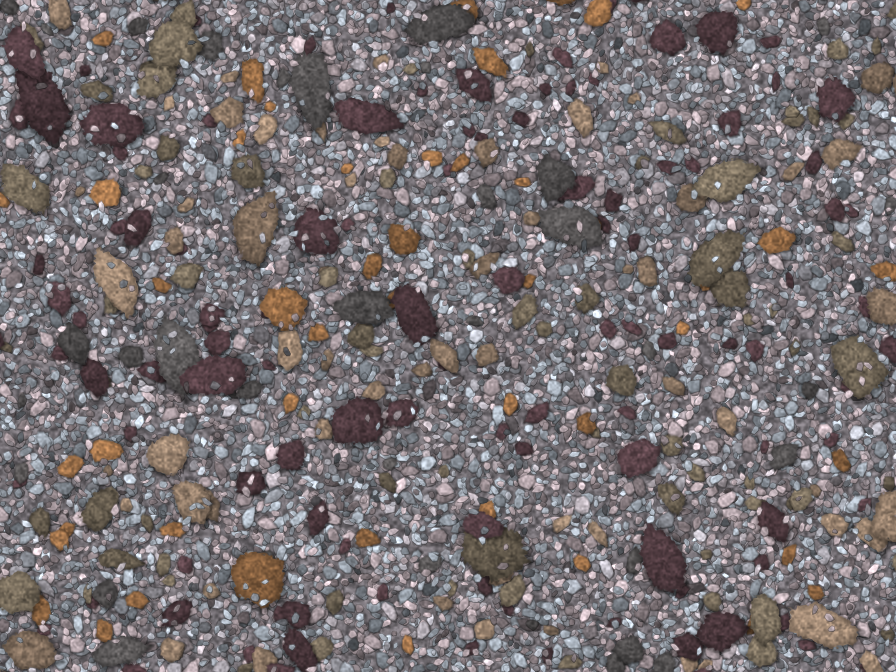
A Shadertoy shader for this texture:

```glsl
vec4 hash4(vec2 p) {
    vec4 q = fract(p.xyxy * vec4(0.1031, 0.1030, 0.0973, 0.1099));
    q += dot(q, q.wzxy + 33.33);
    return fract((q.xxyz + q.yzzw) * q.zywx);
}

float noise(vec2 p) {
    vec2 i = floor(p), f = fract(p);
    f = f * f * (3.0 - 2.0 * f);
    return mix(mix(hash4(i).x, hash4(i + vec2(1, 0)).x, f.x),
               mix(hash4(i + vec2(0, 1)).x, hash4(i + vec2(1, 1)).x, f.x), f.y);
}

// Pale lilac, pink, blue-grey and white chips
vec3 grainColor(vec4 h) {
    vec3 tint = mix(vec3(1.06, 0.97, 1.00), vec3(0.95, 1.00, 1.06), smoothstep(0.3, 0.7, h.x));
    float tone = mix(0.42, 0.78, h.y) + 0.16 * smoothstep(0.82, 0.95, h.z);
    tone *= h.w < 0.13 ? 0.65 : 1.0;
    return tone * tint;
}

// Maroon, charcoal, olive, tan and ochre stones
vec3 stoneColor(vec4 h) {
    vec3 maroon = vec3(0.31, 0.23, 0.25);
    vec3 charcoal = vec3(0.32, 0.31, 0.31);
    vec3 olive = vec3(0.43, 0.39, 0.33);
    vec3 tan_ = vec3(0.54, 0.46, 0.39);
    vec3 ochre = vec3(0.57, 0.41, 0.27);
    vec3 c = h.x < 0.36 ? maroon : h.x < 0.48 ? charcoal : h.x < 0.70 ? olive : h.x < 0.86 ? tan_ : ochre;
    return c * mix(0.85, 1.2, h.y);
}

// Distance to a rounded, irregular six-sided pebble of unit radius
float pebble(vec2 q, vec2 seed) {
    float d = -2.0;
    for (int k = 0; k < 6; k++) {
        vec4 h = hash4(seed + float(k) * 17.3);
        float a = (float(k) + 0.7 * h.x) * 1.0472;
        d = max(d, dot(q, vec2(cos(a), sin(a))) - mix(0.65, 1.1, h.y));
    }
    return mix(d, length(q) - 0.95, 0.3);
}

// Lays one layer of pebbles over the colour below
void scatter(inout vec3 col, vec2 p, float cell, float share, bool stones) {
    vec2 home = floor(p / cell);
    float rough = noise(p * 260.0) * 0.6 + noise(p * 130.0 + 40.0) * 0.4 - 0.5;
    for (int j = -1; j <= 1; j++)
    for (int i = -1; i <= 1; i++) {
        vec2 id = home + vec2(i, j) + cell * 900.0 + 50.0;
        vec4 place = hash4(id), look = hash4(id + 71.7), form = hash4(id + 133.1);
        if (place.z > share) continue;

        float size = cell * mix(0.28, 0.48, form.x);
        vec2 away = (p - (home + vec2(i, j) + 0.15 + 0.7 * place.xy) * cell) / size;
        float turn = form.y * 6.2832, stretch = mix(1.0, 1.4, form.z);
        float c = cos(turn), s = sin(turn);
        vec2 q = mat2(c, -s, s, c) * away * vec2(1.0 / stretch, stretch);
        if (length(q) > 2.0) continue;

        float d = pebble(q, id) + rough * (stones ? 0.22 : 0.15);
        float light = dot(away, vec2(-0.5, 0.8));

        // Contact shadow, deeper on the lower right
        float depth = mix(0.2, 0.45, smoothstep(0.6, -0.8, light));
        col *= 1.0 - depth * (1.0 - smoothstep(0.0, 0.25, d));

        vec3 body = stones ? stoneColor(look) : grainColor(look);
        body *= 1.0 + 0.10 * clamp(light, -1.0, 1.0) + rough * (stones ? 0.65 : 0.35);
        body *= mix(0.82, 1.0, smoothstep(0.0, -0.25, d));
        float blur = (0.0008 + 0.6 / iResolution.y) / size;
        col = mix(col, body, 1.0 - smoothstep(-blur, blur, d));
    }
}

void mainImage(out vec4 fragColor, in vec2 fragCoord) {
    vec2 p = fragCoord / iResolution.y;
    p += 0.003 * (vec2(noise(p * 70.0), noise(p * 70.0 + 9.0)) - 0.5);

    // Dusty binder between the grains
    vec3 col = vec3(0.46, 0.44, 0.46) * mix(0.65, 1.25, noise(p * 180.0));

    // Fine chips, then ever larger stones
    scatter(col, p, 0.021, 1.0, false);
    scatter(col, p + 3.1, 0.014, 0.8, false);
    scatter(col, p + 5.7, 0.027, 0.4, false);
    scatter(col, p + 1.3, 0.030, 0.12, true);
    scatter(col, p + 7.9, 0.055, 0.26, true);
    scatter(col, p + 2.3, 0.100, 0.34, true);

    // Loose chips half burying the stones
    scatter(col, p + 4.4, 0.015, 0.12, false);

    col *= mix(0.88, 1.14, noise(p * 300.0 + 20.0));
    fragColor = vec4(clamp(col, 0.0, 1.0), 1.0);
}
```
